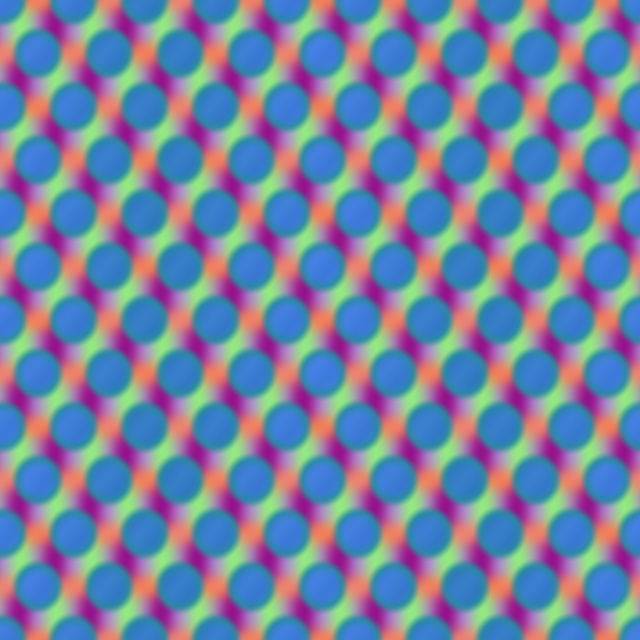
A WebGL 2 fragment shader for this texture map:

```glsl
#version 300 es
precision highp float;
// Soft iridescent lattice: staggered blue discs, 9 across and 12 rows, in a rainbow mesh.

uniform vec2 u_resolution;
out vec4 fragColor;

const float TAU = 6.2831853;
const vec2 REPEATS = vec2(9.0, 6.0);   // each repeat holds two staggered rows
const vec2 CELL = 1.0 / REPEATS;
const vec2 SHIFT = vec2(0.0035, 0.0);

const vec3 BLUE = vec3(0.26, 0.49, 0.88);
const vec3 DEEP_BLUE = vec3(0.19, 0.48, 0.75);
const vec3 TEAL = vec3(0.15, 0.55, 0.63);
const vec3 MAGENTA = vec3(0.57, 0.03, 0.52);
const vec3 GREEN = vec3(0.55, 0.96, 0.46);
const vec3 ORANGE = vec3(1.00, 0.50, 0.32);
const vec3 SALMON = vec3(0.97, 0.52, 0.43);
const vec3 LILAC = vec3(0.72, 0.58, 1.00);

float hash(vec2 p) {
    return fract(sin(dot(p, vec2(127.1, 311.7))) * 43758.5453);
}

// Offset from the nearest point of a plain grid
vec2 gridOffset(vec2 p) {
    return p - CELL * floor(p / CELL + 0.5);
}

// Offset from the nearest point of the staggered lattice
vec2 latticeOffset(vec2 p) {
    vec2 a = gridOffset(p);
    vec2 b = gridOffset(p - 0.5 * CELL);
    return dot(a, a) < dot(b, b) ? a : b;
}

float glow(vec2 offset, vec2 size) {
    vec2 s = offset / size;
    return exp(-0.5 * dot(s, s));
}

// Soft spot repeated on every lattice point, moved to the given place
float spots(vec2 p, vec2 place, vec2 size) {
    vec2 q = p - place;
    return glow(gridOffset(q), size) + glow(gridOffset(q - 0.5 * CELL), size);
}

// Blend of the coloured links between neighbouring discs
vec3 meshColor(vec2 p, vec3 warm) {
    vec2 wide = vec2(0.0175);
    vec2 small = vec2(0.0120);
    float magenta = 1.7 * spots(p, 0.25 * CELL, wide);
    float green = 1.6 * spots(p, vec2(-0.25, 0.25) * CELL, wide);
    float orange = 0.85 * spots(p, vec2(0.5, 0.0) * CELL, wide);
    float lilacBelow = 1.25 * spots(p, vec2(0.001, -0.046), small);
    float lilacAbove = 0.65 * spots(p, vec2(-0.001, 0.046), small);
    float lilac = lilacBelow + lilacAbove;
    vec3 sum = MAGENTA * magenta + GREEN * green + warm * orange + LILAC * lilac;
    return sum / (magenta + green + orange + lilac);
}

// Blue heart with a teal rim and a faint slanted sheen
vec3 discColor(vec2 q, float radius, float tone) {
    vec3 heart = mix(DEEP_BLUE, BLUE, tone);
    heart += 0.015 * cos(dot(q, vec2(90.0, -75.0)) + tone * 2.0);
    return mix(heart, TEAL, smoothstep(0.018, 0.038, radius));
}

void main() {
    vec2 uv = gl_FragCoord.xy / u_resolution;
    vec2 p = uv - SHIFT;
    vec2 q = latticeOffset(p);

    // Wrapped disc index for small differences between repeats
    vec2 id = mod(floor((p - q) * REPEATS * 2.0 + 0.5), REPEATS * 2.0);
    float sway = 0.5 + 0.5 * cos(2.0 * TAU * p.x);
    float tone = clamp(0.15 + 0.75 * sway + 0.15 * (hash(id) - 0.5), 0.0, 1.0);
    float warmth = 0.5 + 0.5 * cos(TAU * (2.0 * p.x + REPEATS.y * p.y));

    vec3 mesh = meshColor(p, mix(SALMON, ORANGE, warmth));
    float radius = length(q / vec2(0.95, 0.98));
    vec3 disc = discColor(q, radius, tone);
    vec3 color = mix(disc, mesh, smoothstep(0.0300, 0.0465, radius));
    fragColor = vec4(color, 1.0);
}
```
